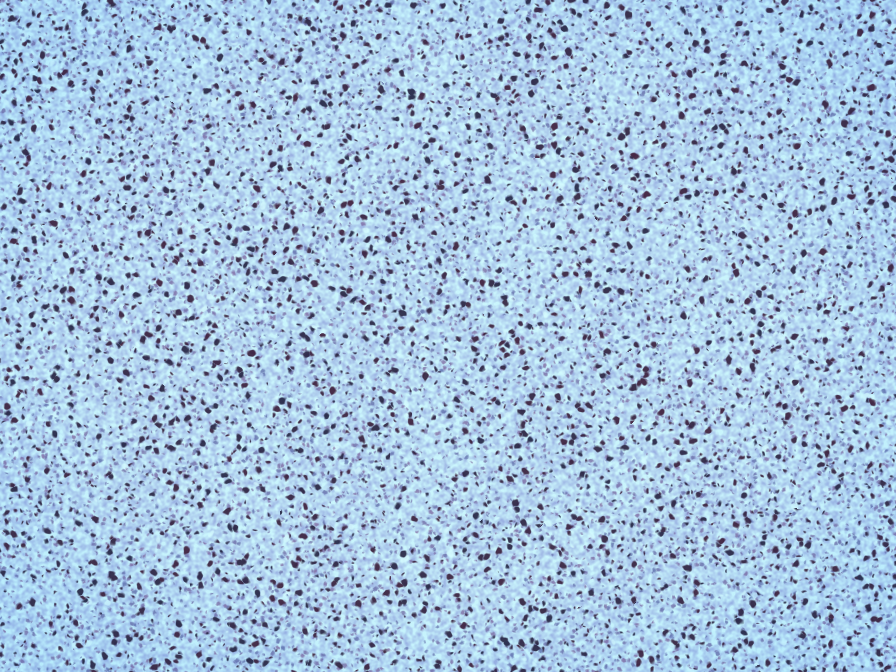
This texture is drawn by a Shadertoy shader. Its source:

```glsl
// Integer hash: three random values in 0..1 per cell and seed
vec3 hash3(vec2 cell, float seed) {
    uvec3 v = uvec3(ivec3(vec3(cell, seed)) + 4096);
    v = v * 1664525u + 1013904223u;
    v.x += v.y * v.z; v.y += v.z * v.x; v.z += v.x * v.y;
    v ^= v >> 16u;
    v.x += v.y * v.z; v.y += v.z * v.x; v.z += v.x * v.y;
    return vec3(v >> 8u) / 16777216.0;
}

float cornerSlope(vec2 cell, vec2 offset, float seed) {
    float angle = 6.28318 * hash3(cell, seed).x;
    return dot(vec2(cos(angle), sin(angle)), offset);
}

float gradientNoise(vec2 p, float seed) {
    vec2 i = floor(p), f = fract(p);
    vec2 u = f * f * f * (f * (f * 6.0 - 15.0) + 10.0);
    vec2 e = vec2(1, 0);
    float low = mix(cornerSlope(i, f, seed), cornerSlope(i + e, f - e, seed), u.x);
    float high = mix(cornerSlope(i + e.yx, f - e.yx, seed), cornerSlope(i + 1.0, f - 1.0, seed), u.x);
    return mix(low, high, u.y);
}

// Scattered ragged grains: x = coverage, y = random tint of the strongest grain
vec2 grains(vec2 p, float scale, float density, vec2 radii, float soft, float seed) {
    vec2 q = p * scale;
    q += 0.22 * vec2(gradientNoise(q * 1.9, seed + 1.0), gradientNoise(q * 1.9, seed + 2.0));
    vec2 home = floor(q), result = vec2(0);
    for (int y = -1; y <= 1; y++)
    for (int x = -1; x <= 1; x++) {
        vec2 cell = home + vec2(x, y);
        vec3 place = hash3(cell, seed + 3.0);
        vec3 kind = hash3(cell, seed + 4.0);
        float radius = mix(radii.x, radii.y, kind.x * kind.x);
        vec2 d = q - cell - place.xy;
        float turn = 6.28318 * kind.y;
        d = mat2(cos(turn), -sin(turn), sin(turn), cos(turn)) * d * vec2(0.85, 1.2);
        float edge = soft * scale;
        float cover = 1.0 - smoothstep(radius - edge, radius + edge, length(d));
        cover *= step(place.z, density);
        if (cover > result.x) result = vec2(cover, kind.z);
    }
    return result;
}

void mainImage(out vec4 fragColor, in vec2 fragCoord) {
    vec2 p = fragCoord / iResolution.y;
    vec2 centered = fragCoord / iResolution.xy - 0.5;
    float soft = max(0.0019, 0.7 / iResolution.y);

    const vec3 shadedBlue = vec3(0.61, 0.70, 0.89);
    const vec3 paleCyan = vec3(0.79, 0.96, 0.99);
    const vec3 mauve = vec3(0.50, 0.40, 0.62);
    const vec3 slate = vec3(0.36, 0.42, 0.66);
    const vec3 maroon = vec3(0.25, 0.12, 0.23);
    const vec3 navy = vec3(0.14, 0.15, 0.27);
    const vec3 fleckWhite = vec3(0.84, 0.99, 1.0);

    // Mottled pale ground
    mat2 tilt = mat2(0.8, -0.6, 0.6, 0.8);
    float drift = gradientNoise(p * 7.0, 1.0);
    float mottle = 0.6 + 0.8 * gradientNoise(p * 105.0, 2.0)
                 + 0.55 * gradientNoise(tilt * p * 185.0, 3.0) - 0.1 * drift;
    vec3 color = mix(shadedBlue, paleCyan, clamp(mottle, 0.0, 1.0));

    // White flecks, fine tinted specks, then coarse dark grains
    vec2 fleck = grains(p, 62.0, 0.16, vec2(0.12, 0.34), soft, 10.0);
    color = mix(color, fleckWhite, 0.7 * fleck.x);
    vec2 fine = grains(tilt * p, 125.0, 0.42 + 0.12 * drift, vec2(0.16, 0.42), soft, 20.0);
    color = mix(color, mix(slate, mauve, fine.y), 0.75 * fine.x);
    vec2 coarse = grains(p, 72.0, 0.55 + 0.2 * drift, vec2(0.12, 0.38), soft, 30.0);
    color = mix(color, mix(navy, maroon, coarse.y), 0.92 * coarse.x);

    // Slightly bluer toward the borders
    color *= mix(vec3(1), vec3(0.91, 0.96, 1.0), smoothstep(0.1, 0.45, dot(centered, centered)));
    fragColor = vec4(color, 1.0);
}
```
